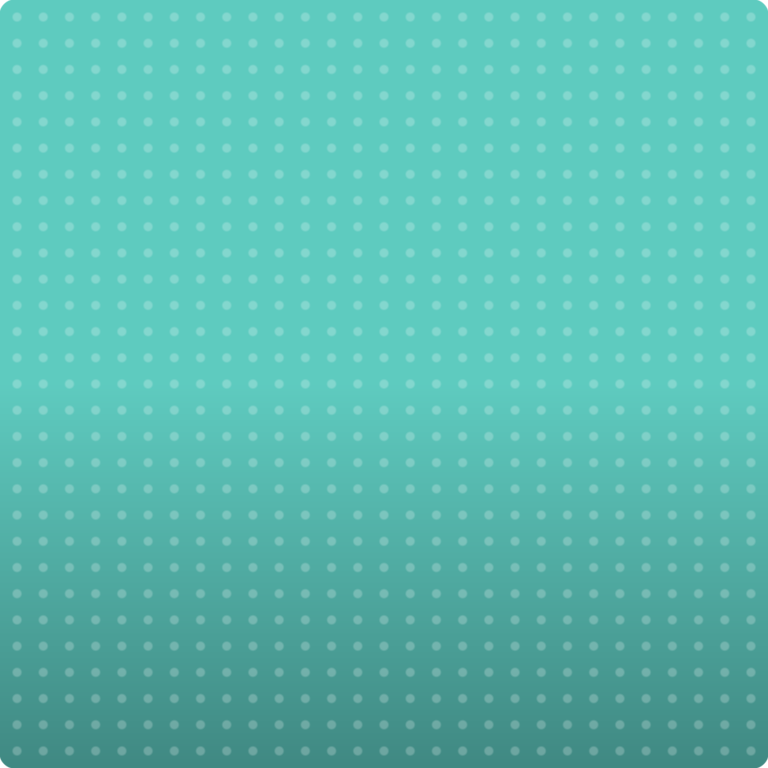
A three.js fragment shader for this pattern:

```glsl
// Draws a rounded teal panel, shaded toward the bottom, with a grid of soft pale dots.
varying vec2 vUv;

const float DOT_COUNT = 29.0;      // dots across and down
const float DOT_PITCH = 0.03413;   // spacing between dot centres
const float DOT_RADIUS = 0.0058;
const float DOT_SOFTNESS = 0.0017;
const float DOT_OPACITY = 0.23;
const float CORNER_RADIUS = 0.022;
const float CORNER_SOFTNESS = 0.0012;
const float SHADE_START = 0.5;     // height where the shading begins

const vec3 TEAL = vec3(0.37, 0.795, 0.75);
const vec3 DEEP_TEAL = vec3(0.25, 0.535, 0.51);
const vec3 WHITE = vec3(1.0);

// Coverage of a shape from its signed distance
float softFill(float dist, float softness) {
  return 1.0 - smoothstep(-softness, softness, dist);
}

// Signed distance to a centred rounded box
float roundedBox(vec2 p, vec2 halfSize, float radius) {
  vec2 q = abs(p) - halfSize + radius;
  return length(max(q, 0.0)) + min(max(q.x, q.y), 0.0) - radius;
}

// Signed distance to the nearest dot of a centred square grid
float dotGrid(vec2 p, float pitch, float count, float radius) {
  float lastCell = 0.5 * (count - 1.0);
  vec2 cell = clamp(floor(p / pitch + 0.5), -lastCell, lastCell);
  return length(p - cell * pitch) - radius;
}

// Flat upper half, then a linear fade to the deeper tone
vec3 panelColor(float height, float shadeStart, vec3 upper, vec3 lower) {
  return mix(lower, upper, clamp(height / shadeStart, 0.0, 1.0));
}

void main() {
  vec2 p = vUv - 0.5;
  vec3 color = panelColor(vUv.y, SHADE_START, TEAL, DEEP_TEAL);

  // Translucent dots
  float dots = softFill(dotGrid(p, DOT_PITCH, DOT_COUNT, DOT_RADIUS), DOT_SOFTNESS);
  color = mix(color, WHITE, DOT_OPACITY * dots);

  // White outside the rounded corners; straight sides reach the canvas edge
  float panelDist = roundedBox(p, vec2(0.5 + CORNER_SOFTNESS), CORNER_RADIUS);
  color = mix(WHITE, color, softFill(panelDist, CORNER_SOFTNESS));

  gl_FragColor = vec4(color, 1.0);
}
```
